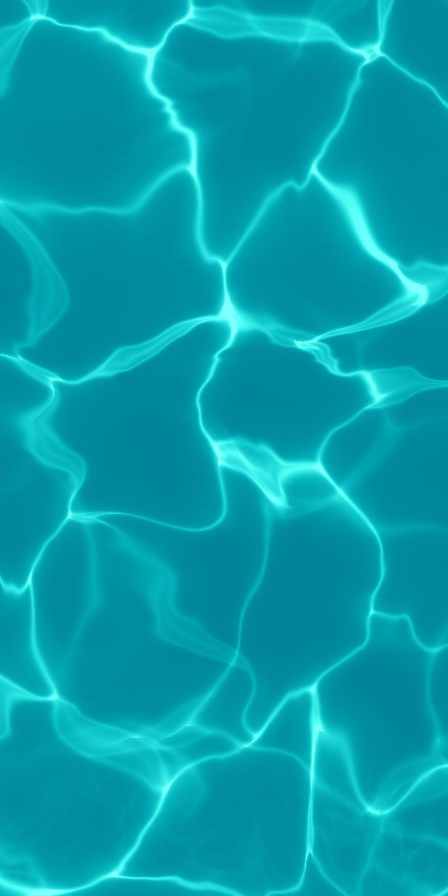
Reproduce this texture procedurally as a Shadertoy shader.

```glsl
// Sunlight caustics rippling over the floor of a turquoise pool.

vec2 hash2(vec2 p) {
    vec3 q = fract(p.xyx * vec3(0.1031, 0.1030, 0.0973));
    q += dot(q, q.yzx + 33.33);
    return fract((q.xx + q.yz) * q.zy);
}

// Smooth value noise, two independent channels
vec2 noise2(vec2 p) {
    vec2 i = floor(p), f = p - i;
    f = f * f * f * (f * (f * 6.0 - 15.0) + 10.0);
    return mix(mix(hash2(i), hash2(i + vec2(1, 0)), f.x),
               mix(hash2(i + vec2(0, 1)), hash2(i + vec2(1, 1)), f.x), f.y);
}

float fbm(vec2 p) {
    float sum = 0.0, amp = 0.53;
    for (int i = 0; i < 4; i++) {
        sum += amp * noise2(p).x;
        p = mat2(1.6, 1.2, -1.2, 1.6) * p + 5.3;
        amp *= 0.5;
    }
    return sum;
}

// Bends straight cell borders into flowing curves
vec2 ripple(vec2 p) {
    p += 0.55 * (noise2(p * 1.3 + 3.1) - 0.5);
    p += 0.22 * (noise2(p * 3.1 + 8.7) - 0.5);
    return p + 0.05 * (noise2(p * 8.0) - 0.5);
}

// Light along Voronoi borders; some borders split into filled ribbons
float causticWeb(vec2 p, float blur) {
    vec2 cell = floor(p), f = p - cell;
    vec2 nearId = vec2(0), nearPos = vec2(0);
    float nearDist = 9.0;
    for (int y = -1; y <= 1; y++)
    for (int x = -1; x <= 1; x++) {
        vec2 id = vec2(x, y);
        vec2 pos = id + 0.08 + 0.84 * hash2(cell + id) - f;
        if (dot(pos, pos) < nearDist) {
            nearDist = dot(pos, pos);
            nearId = id;
            nearPos = pos;
        }
    }

    float light = 0.0;
    for (int y = -2; y <= 2; y++)
    for (int x = -2; x <= 2; x++) {
        if (x == 0 && y == 0) continue;
        vec2 id = nearId + vec2(x, y);
        vec2 pos = id + 0.08 + 0.84 * hash2(cell + id) - f;
        vec2 dir = normalize(pos - nearPos), mid = 0.5 * (pos + nearPos);
        float d = dot(mid, dir);
        float along = abs(dot(mid, vec2(-dir.y, dir.x)));

        // Both sides of a border share the same random values
        vec2 rnd = hash2(2.0 * cell + nearId + id + 31.7);
        float split = smoothstep(0.5, 0.85, rnd.x) * (1.0 - smoothstep(0.0, 0.45, along));
        float width = 0.1 * split;
        float rim = exp(-pow((d - width) / blur, 2.0)) * mix(0.21, 0.11, split);
        float fill = 0.11 * smoothstep(0.0, 0.3, split)
                   * (1.0 - smoothstep(width - 0.015, width + 0.015, d));
        float glow = 0.17 * exp(-d / 0.065);
        light += (rim + fill + glow) * mix(0.5, 1.2, rnd.y);
    }
    return light;
}

void mainImage(out vec4 fragColor, in vec2 fragCoord) {
    vec2 p = fragCoord / iResolution.x;
    float height = fragCoord.y / iResolution.y;

    // Cloudy water, paler at the bottom and in the upper left
    float light = 0.485 + 0.075 * fbm(p * 2.2 + 4.0);
    light += 0.035 * (1.0 - smoothstep(0.0, 0.3, height));
    light += 0.035 * smoothstep(0.65, 1.0, height) * (1.0 - smoothstep(0.1, 0.7, p.x));

    // Main web, with brightness drifting along the lines
    float drift = mix(0.55, 1.3, noise2(p * 3.5 + 2.0).x);
    light += drift * causticWeb(ripple(p * 2.6 + 11.0), 0.021);

    // Fainter, softer web in patches
    float patches = smoothstep(0.4, 0.8, noise2(p * 2.4 + 17.0).y);
    light += 0.4 * patches * causticWeb(ripple(p * 2.1 + 43.0), 0.03);

    // Fine wisps of broken light near the bottom
    vec2 q = p + 0.14 * (noise2(p * 5.0 + 6.0) - 0.5);
    float wisps = pow(1.0 - abs(2.0 * fbm(q * vec2(6.0, 9.0)) - 1.0), 9.0);
    wisps += 0.6 * pow(1.0 - abs(2.0 * fbm(q * 15.0 + 9.0) - 1.0), 9.0);
    light += 0.08 * wisps * (1.0 - smoothstep(0.06, 0.24, height))
           * noise2(p * 4.0 + 21.0).x;

    // Deep teal through cyan to a pale sparkle
    light = min(light, 1.1);
    float red = 2.0 * pow(max(light - 0.6, 0.0), 2.0);
    fragColor = vec4(red, light, 0.58 + 0.76 * (light - 0.5), 1.0);
}
```
